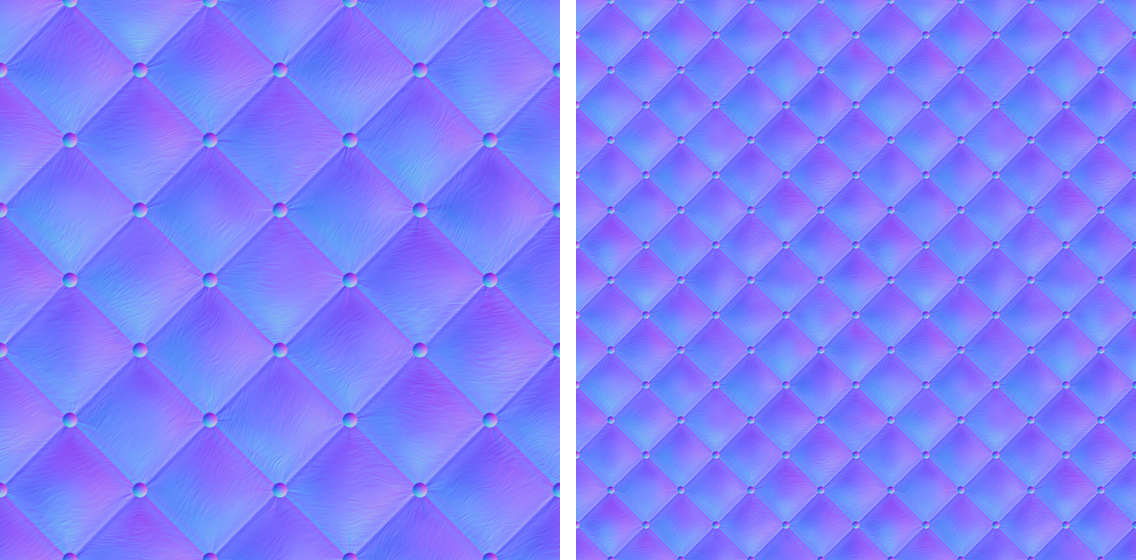
Left, the tile; right, the same tile 2 across and 2 down.
Write a WebGL 1 fragment shader that draws this texture map.

```glsl
precision highp float;
// Tangent-space normal map of buttoned, diamond-quilted leather (green points down).
// Every panel sums a dome tilt, seam grooves, folds round the buttons and fine creases;
// random seeds come from wrapped panel positions, so the sheet tiles.

uniform vec2 u_resolution;

const float REPEATS = 4.0;            // diamonds across and down
const vec2  DOME_TILT = vec2(0.92, 0.98);
const float DOME_SHEAR = 0.10;        // leans the upper part to the right
const float DOME_SHIFT = 0.05;        // random offset of each dome
const float DOME_WARP = 0.20;         // uneven stuffing
const float EDGE_TILT = 0.30;         // share of the dome tilt left at a seam
const float EDGE_WIDTH = 0.20;
const float SEAM_WIDTH = 0.027;
const float SEAM_DEPTH = 0.42;
const float BUTTON_RADIUS = 0.052;
const float BUTTON_TILT = 0.86;
const float FOLD_TILT = 0.26;
const float FOLD_REACH = 0.13;
const vec2  CREASE_FREQ = vec2(11.0, 40.0);
const float CREASE_HEIGHT = 0.0012;
const float CREASE_STEP = 0.004;

float hash(vec2 p) {
  vec3 q = fract(p.xyx * vec3(0.1031, 0.1030, 0.0973));
  q += dot(q, q.yzx + 33.33);
  return fract((q.x + q.y) * q.z);
}

float noise(vec2 p) {
  vec2 i = floor(p), f = fract(p);
  f = f * f * f * (f * (f * 6.0 - 15.0) + 10.0);
  return mix(mix(hash(i), hash(i + vec2(1.0, 0.0)), f.x),
             mix(hash(i + vec2(0.0, 1.0)), hash(i + 1.0), f.x), f.y);
}

// Diagonal axes: x runs up-right, y runs down-right
vec2 toDiagonal(vec2 p) { return vec2(p.x + p.y, p.x - p.y); }
vec2 fromDiagonal(vec2 d) { return 0.5 * vec2(d.x + d.y, d.x - d.y); }

// Seeds are equal for positions one full sheet apart
vec2 seedAt(vec2 center) {
  vec2 id = mod(center, REPEATS) * 2.0 + 3.0;
  return 90.0 * vec2(hash(id), hash(id + 41.0)) + 7.0;
}

// Short thin leather creases, bent by a gentle warp
float creaseHeight(vec2 p, vec2 seed) {
  float angle = 0.5 + 1.4 * (fract(seed.x) - 0.5);
  float c = cos(angle), s = sin(angle);
  vec2 q = vec2(c * p.x + s * p.y, c * p.y - s * p.x);
  q += 0.07 * vec2(noise(q * 7.0 + seed.yx), noise(q * 6.0 + seed));
  float coarse = abs(2.0 * noise(q * CREASE_FREQ + seed) - 1.0);
  float fine = noise(q * CREASE_FREQ * 1.9 + seed.yx);
  return CREASE_HEIGHT * (coarse + 0.7 * fine);
}

vec2 creaseTilt(vec2 p, vec2 seed) {
  vec2 e = vec2(CREASE_STEP, 0.0);
  vec2 rise = vec2(creaseHeight(p + e.xy, seed) - creaseHeight(p - e.xy, seed),
                   creaseHeight(p + e.yx, seed) - creaseHeight(p - e.yx, seed));
  float patches = mix(0.3, 1.3, noise(p * 6.0 + seed.yx));
  return -rise * patches / (2.0 * CREASE_STEP);
}

// Soft convex panel with its own peak and uneven filling
vec2 domeTilt(vec2 p, vec2 seed) {
  vec2 r = p - DOME_SHIFT * (2.0 * fract(seed) - 1.0);
  vec2 warp = vec2(noise(p * 4.0 + seed), noise(p * 4.0 + seed.yx + 19.0)) - 0.5;
  vec2 tilt = DOME_TILT * r + vec2(DOME_SHEAR * r.y, 0.0) + DOME_WARP * warp;
  return tilt / (1.0 + 0.6 * dot(tilt, tilt));
}

// Groove slopes along both diagonals; s is the distance to each seam
vec2 seamTilt(vec2 s) {
  vec2 t = s / SEAM_WIDTH;
  vec2 slope = -SEAM_DEPTH * t * exp(-t * t);
  return vec2(slope.x + slope.y, slope.x - slope.y) * 0.7071;
}

// Creased rays spreading from a button
vec2 foldTilt(vec2 d, vec2 seed) {
  float r = length(d) + 0.0001;
  float angle = atan(d.y, d.x);
  float rays = sin(angle * 13.0 + seed.x) * sin(angle * 5.0 + seed.y)
             + 0.5 * sin(angle * 22.0 + seed.y * 2.0) * sin(angle * 3.0 + seed.x);
  float reach = FOLD_REACH * (0.8 + 0.4 * sin(angle * 4.0 + seed.x * 3.0));
  float fade = exp(-r * r / (reach * reach)) * smoothstep(0.35, 0.22, r);
  float dimple = 0.10 * exp(-pow((r - BUTTON_RADIUS) / 0.025, 2.0));
  return vec2(-d.y, d.x) / r * rays * fade * FOLD_TILT - d / r * dimple;
}

void main() {
  vec2 p = gl_FragCoord.xy / u_resolution * REPEATS;
  float pixel = REPEATS / u_resolution.y;
  vec2 diagonal = toDiagonal(p);

  // Panel and nearest button
  vec2 center = fromDiagonal(floor(diagonal + 0.5));
  vec2 button = fromDiagonal(floor(diagonal) + 0.5);
  vec2 local = p - center, d = p - button;
  vec2 seed = seedAt(center);

  // Leather surface
  vec2 s = fract(diagonal) - 0.5;
  float seamDistance = min(abs(s.x), abs(s.y));
  float flatten = mix(EDGE_TILT, 1.0, smoothstep(0.0, EDGE_WIDTH, seamDistance));
  vec2 tilt = domeTilt(local, seed) * flatten + creaseTilt(local, seed);
  tilt += seamTilt(s) + foldTilt(d, seedAt(button));

  // Round buttons
  float cover = smoothstep(pixel, -pixel, length(d) - BUTTON_RADIUS);
  tilt = mix(tilt, d / BUTTON_RADIUS * BUTTON_TILT, cover);

  // Pack the unit normal as colour
  float up = sqrt(max(1.0 - dot(tilt, tilt), 0.05));
  vec3 normal = normalize(vec3(tilt.x, -tilt.y, up));
  gl_FragColor = vec4(0.5 + 0.5 * normal, 1.0);
}
```
